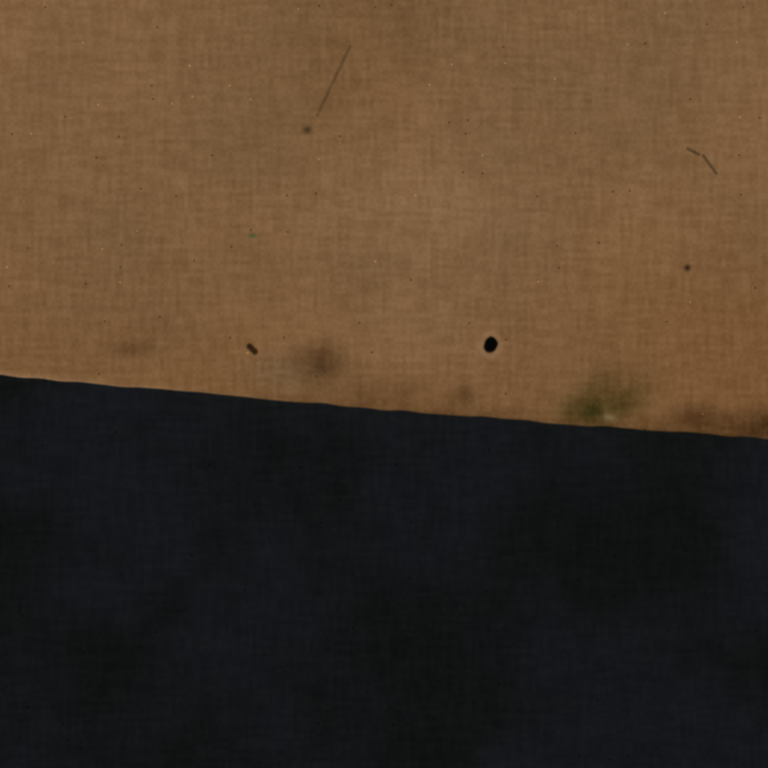
A Shadertoy shader for this texture:

```glsl
const vec3 CLOTH = vec3(0.478, 0.358, 0.238);
const vec3 CLOTH_WARM = vec3(0.455, 0.312, 0.178);
const vec3 DARK = vec3(0.066, 0.075, 0.073);
const vec3 DARK_BLUE = vec3(0.078, 0.086, 0.098);
const vec3 STAIN = vec3(0.20, 0.125, 0.055);
const vec3 MOSS = vec3(0.19, 0.17, 0.055);
const vec3 HOLE = vec3(0.025, 0.025, 0.022);
const float EDGE_LEFT = 0.512;
const float EDGE_SLOPE = -0.083;
const float EDGE_SAG = 0.014;
const float EDGE_BLUR = 0.0022;
const float THREADS = 190.0;
const float WEAVE_GAIN = 0.034;
const float GRAIN_GAIN = 0.028;
const float SPECK_CELLS = 42.0;

float hash(vec2 p) {
    uvec2 q = uvec2(ivec2(floor(p))) * uvec2(1597u, 3812u);
    uint n = (q.x ^ (q.y + 7919u)) * 277803u;
    n = (n ^ (n >> 15)) * 73244475u;
    n = (n ^ (n >> 16)) * 73244475u;
    n ^= n >> 16;
    return float(n & 65535u) / 65535.0;
}

float noise(vec2 p) {
    vec2 i = floor(p), f = fract(p);
    f = f * f * (3.0 - 2.0 * f);
    return mix(mix(hash(i), hash(i + vec2(1, 0)), f.x),
               mix(hash(i + vec2(0, 1)), hash(i + vec2(1, 1)), f.x), f.y);
}

float fbm(vec2 p) {
    float sum = 0.0, gain = 0.5;
    for (int i = 0; i < 4; i++) {
        sum += gain * noise(p);
        p = p * 2.03 + 17.0;
        gain *= 0.5;
    }
    return sum / 0.9375;
}

float blob(vec2 p, vec2 centre, vec2 size) {
    vec2 d = (p - centre) / size;
    return exp(-dot(d, d));
}

float segment(vec2 p, vec2 a, vec2 b) {
    vec2 ab = b - a;
    return length(p - a - ab * clamp(dot(p - a, ab) / dot(ab, ab), 0.0, 1.0));
}

float edgeHeight(float x) {
    return EDGE_LEFT + EDGE_SLOPE * x - EDGE_SAG * x * (1.0 - x)
         + 0.003 * (noise(vec2(x * 38.0, 3.0)) - 0.5);
}

// Uneven horizontal and vertical threads
float weave(vec2 p) {
    float across = noise(p * vec2(THREADS * 0.2, THREADS));
    float along = noise(p * vec2(THREADS, THREADS * 0.2) + 71.0);
    return across + along - 1.0;
}

// Sparse tiny flecks: dark below zero, pale above
float specks(vec2 p) {
    vec2 g = p * SPECK_CELLS, cell = floor(g);
    vec2 centre = 0.25 + 0.5 * vec2(hash(cell + 11.0), hash(cell + 53.0));
    float pick = hash(cell + 97.0);
    float dotMask = 1.0 - smoothstep(0.03, 0.11, length(fract(g) - centre));
    return dotMask * (step(0.965, pick) - step(pick, 0.06));
}

vec3 clothColour(vec2 p, float above) {
    float mottled = fbm(p * 6.0 + 4.0);
    vec3 col = CLOTH * (0.92 + 0.16 * mottled);

    // Broad light and warmth
    float warm = 0.5 * exp(-above / 0.12) + 0.45 * blob(p, vec2(1.0, 0.56), vec2(0.22, 0.13));
    col = mix(col, CLOTH_WARM, clamp(warm * (0.6 + 0.6 * mottled), 0.0, 1.0));
    col += 0.028 * blob(p, vec2(0.56, 0.73), vec2(0.13, 0.08));
    col += 0.022 * blob(p, vec2(0.54, 0.56), vec2(0.10, 0.06));
    col -= 0.022 * blob(p, vec2(0.47, 0.94), vec2(0.10, 0.12));
    col = mix(col, vec3(0.43, 0.345, 0.25), 0.5 * blob(p, vec2(0.37, 0.515), vec2(0.05, 0.022)));

    // Blotches and grime along the lower border
    float patchy = 0.35 + 1.1 * fbm(p * 38.0);
    float grime = 0.48 * blob(p, vec2(0.417, 0.528), vec2(0.035, 0.025))
                + 0.22 * blob(p, vec2(0.49, 0.490), vec2(0.065, 0.020))
                + 0.35 * blob(p, vec2(0.170, 0.545), vec2(0.026, 0.012))
                + 0.35 * blob(p, vec2(0.605, 0.478), vec2(0.018, 0.016))
                + 0.50 * blob(p, vec2(0.905, 0.456), vec2(0.035, 0.018))
                + 0.75 * blob(p, vec2(1.000, 0.445), vec2(0.050, 0.022));
    grime += 0.38 * exp(-above / 0.008) * smoothstep(0.05, 0.6, p.x);
    col = mix(col, STAIN, clamp(grime * patchy, 0.0, 0.9));
    float moss = 0.95 * blob(p, vec2(0.775, 0.466), vec2(0.038, 0.018))
               + 0.40 * blob(p, vec2(0.800, 0.490), vec2(0.045, 0.030));
    col = mix(col, MOSS, clamp(moss * patchy, 0.0, 0.9));
    col += 0.13 * blob(p, vec2(0.794, 0.456), vec2(0.009, 0.006));
    col += 0.10 * exp(-above / 0.004) * (1.0 - smoothstep(0.0, 0.42, p.x));

    // Scratches and small marks
    float scratch = segment(p, vec2(0.456, 0.940), vec2(0.413, 0.850));
    col *= 1.0 - 0.17 * (1.0 - smoothstep(0.0005, 0.0035, scratch));
    float nick = min(segment(p, vec2(0.896, 0.806), vec2(0.910, 0.799)),
                     segment(p, vec2(0.916, 0.797), vec2(0.932, 0.775)));
    col *= 1.0 - 0.28 * (1.0 - smoothstep(0.0005, 0.0035, nick));
    col *= 1.0 - 0.40 * blob(p, vec2(0.400, 0.831), vec2(0.005));
    col *= 1.0 - 0.55 * blob(p, vec2(0.895, 0.651), vec2(0.004));
    col = mix(col, vec3(0.25, 0.34, 0.19), 0.75 * blob(p, vec2(0.329, 0.693), vec2(0.005, 0.003)));
    float chip = segment(p, vec2(0.325, 0.549), vec2(0.332, 0.542));
    col = mix(col, STAIN * 0.7, 0.85 * (1.0 - smoothstep(0.001, 0.006, chip)));

    // Fabric texture
    col += WEAVE_GAIN * weave(p) * vec3(1.0, 0.95, 0.85);
    col += GRAIN_GAIN * (noise(p * 260.0) - 0.5);
    col *= 1.0 + 0.20 * specks(p);

    // Round hole with a pale rim
    vec2 h = p - vec2(0.639, 0.551);
    float r = length(h * vec2(1.08, 0.92)) + 0.002 * (noise(p * 150.0) - 0.5);
    col += 0.045 * exp(-pow((r - 0.014) / 0.004, 2.0));
    return mix(HOLE, col, smoothstep(0.0065, 0.0115, r));
}

vec3 darkColour(vec2 p, float below) {
    float cloud = fbm(p * 7.0 + 31.0);
    float blue = smoothstep(0.35, 0.75, cloud + 0.25 * (0.25 - p.y));
    vec3 col = mix(DARK, DARK_BLUE, blue) * (0.88 + 0.22 * cloud);
    col += vec3(0.006, 0.004, 0.002) * exp(-below / 0.025);
    col += 0.012 * weave(p) + 0.010 * (noise(p * 230.0) - 0.5);
    return col * (1.0 + 0.3 * min(specks(p), 0.0));
}

void mainImage(out vec4 fragColor, in vec2 fragCoord) {
    vec2 p = fragCoord / iResolution.xy;
    float above = p.y - edgeHeight(p.x);
    float blur = max(EDGE_BLUR, 0.75 / iResolution.y);
    vec3 cloth = clothColour(p, max(above, 0.0));
    vec3 dark = darkColour(p, max(-above, 0.0));
    vec3 col = mix(dark, cloth, smoothstep(-blur, blur, above));
    fragColor = vec4(clamp(col, 0.0, 1.0), 1.0);
}
```
